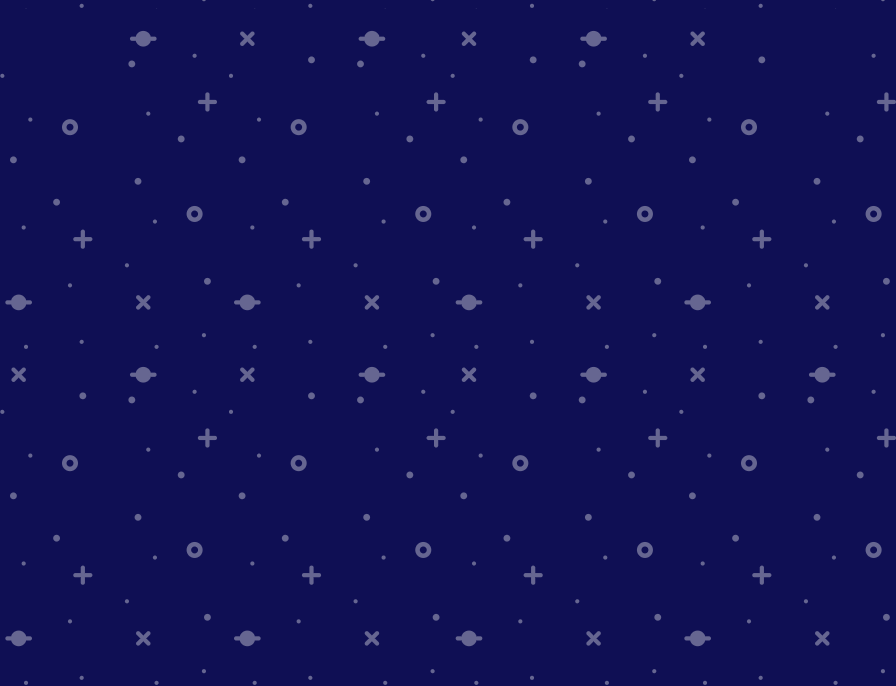
This pattern is drawn by a WebGL 1 fragment shader. Its source:

```glsl
precision highp float;
uniform vec2 u_resolution;

float disc(vec2 p, float radius) {
  return length(p) - radius;
}

float ring(vec2 p) {
  return abs(length(p) - 4.9) - 1.95;
}

// Horizontal stroke with round caps
float bar(vec2 p, float halfLength) {
  return length(vec2(max(abs(p.x) - halfLength, 0.0), p.y)) - 1.8;
}

float plusSign(vec2 p) {
  return min(bar(p, 6.4), bar(p.yx, 6.4));
}

float cross45(vec2 p) {
  vec2 turned = vec2(p.x + p.y, p.y - p.x) * 0.7071;
  return min(bar(turned, 6.2), bar(turned.yx, 6.2));
}

float planet(vec2 p) {
  return min(disc(p, 6.7), bar(p, 9.6));
}

// Half of the tile; its glide reflection gives the other half
float motif(vec2 p) {
  float d = cross45(p - vec2(16.0, 33.2));
  d = min(d, planet(p - vec2(16.0, 259.2)));
  d = min(d, plusSign(p - vec2(71.0, 205.0)));
  d = min(d, ring(p - vec2(60.0, 109.0)));

  float large = length(p - vec2(71.0, 51.3));
  large = min(large, length(p - vec2(11.5, 137.0)));
  large = min(large, length(p - vec2(48.5, 173.3)));

  float tiny = length(p - vec2(2.0, 65.0));
  tiny = min(tiny, length(p - vec2(26.0, 102.5)));
  tiny = min(tiny, length(p - vec2(20.3, 195.0)));
  tiny = min(tiny, length(p - vec2(60.0, 244.6)));
  return min(d, min(large - 2.9, tiny - 1.75));
}

// Dots outside the glide symmetry
float looseDots(vec2 p) {
  float tiny = length(p - vec2(70.0, 293.0));
  tiny = min(tiny, length(p - vec2(174.8, 287.3)));
  tiny = min(tiny, length(p - vec2(22.3, 297.3)));
  tiny = min(tiny, length(p - vec2(134.2, 297.3)));
  return min(tiny - 1.75, disc(p - vec2(113.0, 54.8), 2.9));
}

// Gaps along the upper edge where the first row is incomplete
float isBare(vec2 p) {
  float corner = step(p.x, 85.0) + step(abs(p.x - 705.0), 25.0);
  float depth = mix(13.0, 60.0, min(corner, 1.0));
  return step(7.5, p.y) * step(p.y, depth);
}

void main() {
  // Canvas is 588 units high, y pointing down
  float unit = 588.0 / u_resolution.y;
  vec2 p = vec2(gl_FragCoord.x, u_resolution.y - gl_FragCoord.y) * unit;

  // Alternating columns of 196 and 190 units, rows of 288
  vec2 tile = vec2(mod(p.x, 386.0), mod(p.y - 20.0, 288.0) + 20.0);
  tile.x -= 196.0 * step(196.0, tile.x);

  float d = looseDots(tile);
  vec2 glide = tile;
  for (int i = 0; i < 2; i++) {
    d = min(d, motif(glide));
    glide = vec2(tile.x - 106.8, 292.4 - tile.y);
  }

  float ink = clamp(0.5 - d / unit, 0.0, 1.0) * (1.0 - isBare(p));
  vec3 night = vec3(0.06, 0.06, 0.33);
  vec3 lavender = vec3(0.40, 0.40, 0.57);
  gl_FragColor = vec4(mix(night, lavender, ink), 1.0);
}
```
